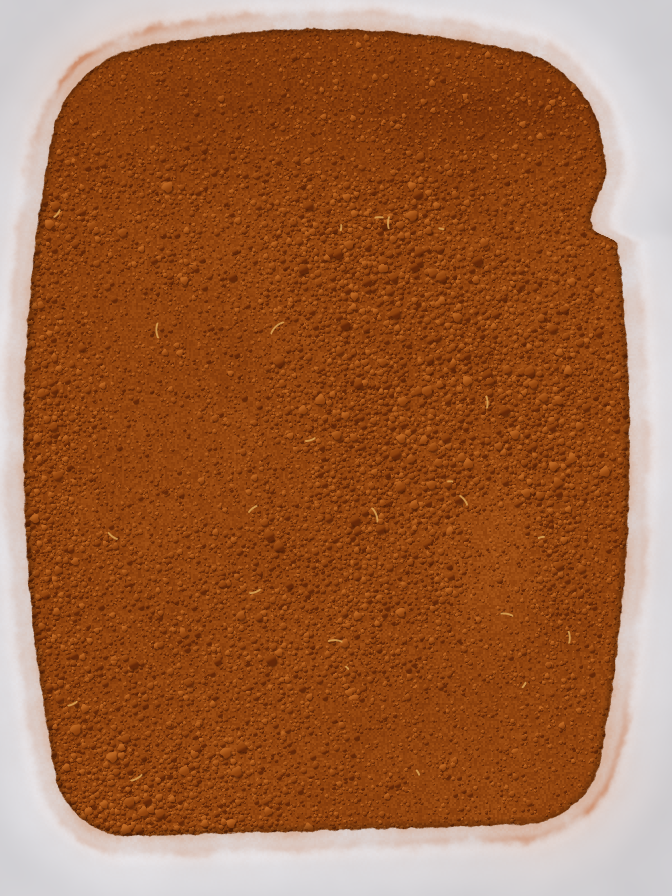
This texture is drawn by a Shadertoy shader. Its source:

```glsl
const vec3 SOIL = vec3(0.57, 0.265, 0.055);
const vec3 SOIL_LIGHT = vec3(0.75, 0.41, 0.14);
const vec3 SOIL_DARK = vec3(0.40, 0.155, 0.03);
const vec3 CREVICE = vec3(0.27, 0.10, 0.02);
const vec3 PLASTIC = vec3(0.87, 0.865, 0.88);
const vec3 DUST = vec3(0.84, 0.68, 0.59);
const vec3 RUST = vec3(0.79, 0.51, 0.36);
const vec3 STRAW = vec3(0.86, 0.65, 0.34);
const vec2 LIGHT = vec2(-0.45, 0.89);

float hash(vec2 p) {
    vec3 q = fract(vec3(p.xyx) * 0.1031);
    q += dot(q, q.yzx + 33.33);
    return fract((q.x + q.y) * q.z);
}

vec2 hash2(vec2 p) {
    return vec2(hash(p), hash(p + 57.3));
}

// Layered sines, roughly -1 to 1
float waves(vec2 p) {
    float sum = 0.0, gain = 0.5;
    for (int i = 0; i < 5; i++) {
        sum += gain * sin(p.x + 1.7 * sin(p.y * 0.8)) * cos(p.y + 1.3 * sin(p.x * 0.7));
        p = mat2(1.2, 1.4, -1.4, 1.2) * p + 2.3;
        gain *= 0.65;
    }
    return sum;
}

float blob(vec2 p, vec2 center, vec2 size) {
    vec2 q = (p - center) / size;
    return exp(-dot(q, q));
}

// Distance to the bowed outline of the soil, positive on the tray
float soilEdge(vec2 p, float radius) {
    float bow = p.y - 0.67, arch = p.x - 0.48;
    float side = abs(p.x - 0.486) - 0.451 + 0.2 * bow * bow;
    side += 0.035 * step(0.5, p.x) * smoothstep(0.97, 0.995, p.y) * smoothstep(1.09, 1.0, p.y);
    float top = p.y - 1.29 + 0.38 * arch * arch;
    float bottom = 0.083 + 0.03 * p.x - p.y;
    vec2 e = vec2(side, max(top, bottom)) + radius;
    return length(max(e, 0.0)) + min(max(e.x, e.y), 0.0) - radius;
}

// Where the larger crumbs gather
float coarseness(vec2 p) {
    float c = 0.9 * blob(p, vec2(0.60, 0.72), vec2(0.20, 0.30));
    c += 0.7 * blob(p, vec2(0.52, 0.98), vec2(0.17, 0.10));
    c += 0.7 * blob(p, vec2(0.82, 0.68), vec2(0.11, 0.28));
    c += 0.9 * blob(p, vec2(0.20, 0.14), vec2(0.22, 0.12));
    c += 0.8 * blob(p, vec2(0.05, 0.60), vec2(0.09, 0.40));
    c += 0.5 * blob(p, vec2(0.16, 1.05), vec2(0.15, 0.08));
    c += 0.5 * blob(p, vec2(0.38, 0.40), vec2(0.20, 0.14));
    c -= 0.9 * blob(p, vec2(0.74, 0.52), vec2(0.05, 0.12));
    return clamp(c + 0.22 * waves(p * 17.0), 0.03, 1.0);
}

// Lays one layer of angular crumbs with shadows over a colour
vec3 addCrumbs(vec3 col, vec2 p, float scale, float fill, float pixel) {
    vec2 g = p * scale, cell = floor(g);
    float nearest = 9.0, shadow = 9.0, id = 0.0, lit = 0.0, size = 0.4;
    for (int y = -1; y <= 1; y++)
    for (int x = -1; x <= 1; x++) {
        vec2 c = cell + vec2(x, y);
        if (hash(c + 11.7) > fill) continue;
        float seed = hash(c + 31.1);
        float r = mix(0.27, 0.56, seed * seed);
        vec2 q = (g - c - 0.12 - 0.76 * hash2(c)) / r;
        float angle = atan(q.y, q.x);
        float d = length(q) * (1.0 + 0.13 * sin(3.0 * angle + seed * 40.0) + 0.07 * sin(5.0 * angle + seed * 70.0));
        shadow = min(shadow, length(q + LIGHT * 0.45));
        if (d < nearest) {
            nearest = d;
            id = hash(c + 73.9);
            lit = dot(q, LIGHT);
            size = r;
        }
    }
    float aa = pixel * scale / size;
    col = mix(col, CREVICE, 0.62 * (1.0 - smoothstep(0.75, 1.3, shadow)));
    float tone = clamp(0.36 + 0.36 * lit + 0.55 * (id - 0.5), 0.0, 1.0);
    vec3 crumb = mix(mix(SOIL_DARK, SOIL, smoothstep(0.0, 0.3, tone)), SOIL_LIGHT, smoothstep(0.3, 0.9, tone));
    return mix(col, crumb, 1.0 - smoothstep(1.0 - aa * 0.6, 1.0 + aa * 0.6, nearest));
}

vec3 soil(vec2 p, float pixel) {
    float coarse = coarseness(p);
    float tone = 0.12 * waves(p * 9.0) + 0.55 * (hash(floor(p * 330.0)) - 0.5);
    tone -= 0.22 * smoothstep(0.95, 1.2, p.y) + 0.25 * blob(p, vec2(0.72, 1.17), vec2(0.25, 0.04));
    tone += 0.25 * blob(p, vec2(0.74, 0.52), vec2(0.06, 0.12));
    vec3 col = mix(SOIL, SOIL_LIGHT, max(tone, 0.0));
    col = mix(col, SOIL_DARK, clamp(-tone, 0.0, 1.0));
    col = addCrumbs(col, p, 190.0, 0.22 + 0.4 * coarse, pixel);
    col = addCrumbs(col, p + 3.1, 118.0, 0.04 + 0.75 * coarse, pixel);
    return addCrumbs(col, p + 7.7, 72.0, 0.36 * coarse * coarse, pixel);
}

// Short bent straws at hashed places
float straws(vec2 p, float pixel) {
    float cover = 0.0;
    for (int i = 0; i < 24; i++) {
        vec2 k = vec2(i, 4.0);
        vec2 q = p - vec2(0.08, 0.13) - vec2(0.8, 0.95) * hash2(k);
        float a = 6.283 * hash(k + 9.0), halfLength = mix(0.002, 0.012, hash(k + 5.0));
        q = mat2(cos(a), sin(a), -sin(a), cos(a)) * q;
        q.y += 18.0 * q.x * q.x;
        q.x -= clamp(q.x, -halfLength, halfLength);
        cover = max(cover, 1.0 - smoothstep(0.0012 - pixel * 0.5, 0.0012 + pixel * 0.8, length(q)));
    }
    return cover;
}

// Pale plastic with dust smeared along the rim
vec3 tray(vec2 p, float d) {
    float smear = waves(p * vec2(23.0, 19.0));
    vec3 col = PLASTIC + 0.025 * waves(p * 5.0) - 0.05 * smoothstep(0.05, 0.13, d);
    col += 0.035 * blob(vec2(d, 0.0), vec2(0.035, 0.0), vec2(0.012, 1.0));
    float corner = blob(p, vec2(0.12, 1.27), vec2(0.22, 0.12)) + blob(p, vec2(0.88, 0.10), vec2(0.20, 0.14));
    float dust = exp(-d * 48.0) * (0.65 + 0.5 * smear) + 0.5 * corner * exp(-d * 18.0);
    dust += 0.16 * (hash(floor(p * 300.0)) - 0.5) * exp(-d * 30.0);
    col = mix(col, DUST, clamp(dust, 0.0, 0.9));
    float streak = blob(vec2(d, 0.0), vec2(0.022 + 0.008 * smear, 0.0), vec2(0.007, 1.0));
    return mix(col, RUST, clamp(streak * (0.12 + 0.6 * corner) * (0.8 + smear), 0.0, 0.8));
}

void mainImage(out vec4 fragColor, in vec2 fragCoord) {
    vec2 p = fragCoord / iResolution.x;
    float pixel = 1.0 / iResolution.x;
    float d = soilEdge(p, 0.09) + 0.0022 * waves(p * 110.0);
    vec3 ground = mix(soil(p, pixel), STRAW, 0.85 * straws(p, pixel));
    ground *= 1.0 - 0.22 * smoothstep(-0.014, 0.0, d);
    vec3 col = mix(ground, tray(p, max(d, 0.0)), smoothstep(-pixel, pixel, d));
    fragColor = vec4(col, 1.0);
}
```
